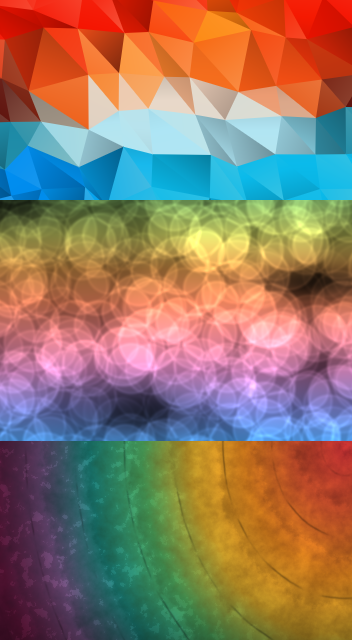
Write a WebGL 2 fragment shader that draws this background.

```glsl
#version 300 es
precision highp float;
uniform vec2 u_resolution;
out vec4 fragColor;

#define ASPECT 0.55
#define UPPER_SPLIT 0.3125
#define LOWER_SPLIT 0.689
#define FACET_SIZE 0.062
#define FACET_JITTER 0.66
#define FACET_CONTRAST 0.34
#define DISC_CELL 0.055
#define DISC_GLOW 0.095
#define PAINT_WARP 0.022
#define PAINT_GRAIN 0.34

vec2 hash2(vec2 p) {
    vec3 h = fract(p.xyx * vec3(0.1031, 0.1030, 0.0973));
    h += dot(h, h.yzx + 33.33);
    return fract((h.xx + h.yz) * h.zy);
}

float gradientNoise(vec2 p) {
    vec2 i = floor(p), f = p - i, u = f * f * (3.0 - 2.0 * f);
    vec4 n;
    for (int k = 0; k < 4; k++) {
        vec2 corner = vec2(k & 1, k >> 1);
        n[k] = dot(hash2(i + corner + 50.0) * 2.0 - 1.0, f - corner);
    }
    return mix(mix(n.x, n.y, u.x), mix(n.z, n.w, u.x), u.y);
}

float fbm(vec2 p) {
    float sum = 0.0, gain = 0.6;
    for (int i = 0; i < 5; i++) {
        sum += gain * gradientNoise(p);
        p = mat2(1.6, 1.2, -1.2, 1.6) * p + 7.3;
        gain *= 0.55;
    }
    return sum;
}

float blob(vec2 p, vec2 center, vec2 size) {
    vec2 d = (p - center) / size;
    return exp(-dot(d, d));
}

vec3 ramp(vec3 stops[8], float t) {
    float s = clamp(t, 0.0, 1.0) * 7.0;
    vec3 c = stops[0];
    for (int i = 1; i < 8; i++) c = mix(c, stops[i], clamp(s - float(i - 1), 0.0, 1.0));
    return c;
}

// Faceted panel: warm sky, pale dome, blue base
vec3 facetPalette(vec2 p) {
    float x = p.x / ASPECT, t = p.y / UPPER_SPLIT, side = abs(x - 0.52);
    vec3 warm = mix(vec3(0.96, 0.07, 0.0), vec3(0.93, 0.36, 0.10), smoothstep(0.1, 0.45, t));
    warm = mix(warm, vec3(1.0, 0.62, 0.08), 0.85 * blob(vec2(x, t), vec2(0.62, 0.12), vec2(0.15, 0.2)));
    warm = mix(warm, vec3(1.0, 0.66, 0.25), 0.85 * blob(vec2(x, t), vec2(0.38, 0.35), vec2(0.17, 0.14)));
    warm = mix(warm, vec3(0.36, 0.06, 0.04), smoothstep(0.32, 0.5, side) * smoothstep(0.2, 0.45, t));
    vec3 pale = mix(vec3(0.93, 0.84, 0.77), vec3(0.68, 0.90, 0.96), smoothstep(0.46, 0.68, t));
    pale = mix(pale, vec3(0.12, 0.55, 0.66), smoothstep(0.28, 0.45, side));
    float dome = 0.42 + 0.9 * min(side * side, 0.14);
    vec3 c = mix(warm, pale, smoothstep(dome - 0.03, dome + 0.07, t));
    vec3 blue = mix(vec3(0.0, 0.56, 0.95), vec3(0.04, 0.73, 0.92), smoothstep(0.1, 0.5, x));
    return mix(c, blue, smoothstep(0.74, 0.83, t));
}

vec2 meshVertex(vec2 id) { return id + (hash2(id + 31.0) - 0.5) * FACET_JITTER; }

float edgeDistance(vec2 p, vec2 a, vec2 b) {
    vec2 e = normalize(b - a);
    return dot(p - a, vec2(e.y, -e.x));
}

vec3 facetPanel(vec2 q, float px) {
    vec2 p = q / FACET_SIZE, cell = floor(p);
    vec4 sum = vec4(facetPalette(q), 1.0) * 0.001;
    for (int k = 0; k < 18; k++) {
        vec2 id = cell + vec2(k % 3, (k / 3) % 3) - 1.0;
        float upper = float(k / 9);
        vec2 a = meshVertex(id + upper);
        vec2 b = meshVertex(id + vec2(1.0 - upper, upper));
        vec2 c = meshVertex(id + vec2(1.0 - upper, upper) + (upper > 0.5 ? vec2(0, -1) : vec2(0, 1)));
        if (upper > 0.5) { b = meshVertex(id); c = meshVertex(id + vec2(1, 0)); vec2 s = a; a = b; b = c; c = s; }
        else { b = meshVertex(id + 1.0); c = meshVertex(id + vec2(0, 1)); }
        float d = max(edgeDistance(p, a, b), max(edgeDistance(p, b, c), edgeDistance(p, c, a)));
        float cover = clamp(0.5 - d * FACET_SIZE / px, 0.0, 1.0);
        vec2 mid = (a + b + c) / 3.0, h = hash2(id + upper * 57.0 + 11.0);
        float shade = (h.x - 0.5) * FACET_CONTRAST + dot(p - mid, h - 0.5) * 0.25;
        vec3 tone = facetPalette(mid * FACET_SIZE);
        tone = shade > 0.0 ? mix(tone, vec3(1.0, 0.9, 0.75), shade) : tone * (1.0 + 1.7 * shade);
        sum += vec4(tone, 1.0) * cover;
    }
    return sum.rgb / sum.a;
}

// Soft disc panel: overlapping translucent lights
float lightAmount(vec2 p) {
    float dark = blob(p, vec2(0.02, 0.32), vec2(0.08, 0.04)) + blob(p, vec2(0.5, 0.44), vec2(0.12, 0.025))
        + blob(p, vec2(0.22, 0.645), vec2(0.08, 0.035)) + 0.5 * blob(p, vec2(0.19, 0.38), vec2(0.04, 0.05));
    float lit = blob(p, vec2(0.33, 0.475), vec2(0.09, 0.05)) + blob(p, vec2(0.22, 0.55), vec2(0.1, 0.04))
        + blob(p, vec2(0.4, 0.63), vec2(0.08, 0.05)) + blob(p, vec2(0.32, 0.37), vec2(0.13, 0.04));
    return max(0.95 + 0.4 * lit - 0.85 * dark, 0.08);
}

vec3 discPanel(vec2 q, float px) {
    float t = (q.y - UPPER_SPLIT) / (LOWER_SPLIT - UPPER_SPLIT);
    vec3 hue = ramp(vec3[8](vec3(0.36, 0.52, 0.27), vec3(0.55, 0.56, 0.24), vec3(0.65, 0.43, 0.19),
        vec3(0.78, 0.41, 0.28), vec3(0.75, 0.40, 0.44), vec3(0.60, 0.36, 0.54),
        vec3(0.38, 0.39, 0.66), vec3(0.23, 0.50, 0.78)), t);
    float glow = 0.0;
    for (int k = 0; k < 27; k++) {
        float layer = float(k / 9);
        vec2 p = q / DISC_CELL + layer * vec2(0.37, 0.61);
        vec2 id = floor(p) + vec2(k % 3, (k / 3) % 3) - 1.0;
        vec2 h = hash2(id + layer * 43.0 + 5.0), center = id + h;
        float radius = 0.55 + 0.4 * h.y, d = (length(p - center) - radius) * DISC_CELL;
        float fill = 1.0 - smoothstep(-0.002 - px, 0.001 + px, d);
        float rim = exp(-pow((d + 0.003) / 0.0025, 2.0));
        vec2 place = (center - layer * vec2(0.37, 0.61)) * DISC_CELL;
        glow += (fill * (0.4 + 1.1 * h.x) + 0.45 * rim) * lightAmount(place);
    }
    vec3 c = hue * (0.5 * lightAmount(q) + DISC_GLOW * glow);
    return c + 0.012 * glow;
}

// Painted panel: worn elliptical bands around the upper right
vec3 paintPanel(vec2 q) {
    vec2 d = (q - vec2(0.54, 0.695)) * vec2(1.0, 0.8);
    float grain = fbm(q * 16.0), fine = fbm(q * 60.0 + 9.0);
    float r = length(d), worn = r + PAINT_WARP * (grain + 0.6 * fine);
    vec3 c = ramp(vec3[8](vec3(0.70, 0.17, 0.18), vec3(0.71, 0.28, 0.15), vec3(0.75, 0.44, 0.10),
        vec3(0.71, 0.55, 0.14), vec3(0.25, 0.54, 0.30), vec3(0.09, 0.43, 0.40),
        vec3(0.36, 0.25, 0.40), vec3(0.36, 0.08, 0.22)), worn / 0.56);
    c *= 1.0 + PAINT_GRAIN * (grain + 0.7 * fine);
    float band = fract(worn * 15.0);
    c *= 0.95 + 0.1 * smoothstep(0.0, 0.15, band) - 0.1 * band;
    float arc = abs(fract((r + 0.003 * grain) * 13.0) - 0.5) / 13.0;
    c *= 1.0 - 0.28 * exp(-pow(arc / 0.0016, 2.0)) * smoothstep(-0.15, 0.25, grain);
    float flakes = smoothstep(0.12, 0.2, fine + 0.4 * grain) * smoothstep(0.2, 0.45, r);
    c = mix(c, c * 1.15 + vec3(0.05, 0.04, 0.05), flakes * 0.6);
    return c * mix(0.78, 1.03, smoothstep(0.0, 0.14, q.x)) * (1.0 - 0.25 * smoothstep(0.9, 1.02, q.y));
}

void main() {
    vec2 uv = gl_FragCoord.xy / u_resolution;
    vec2 q = vec2(uv.x * ASPECT, 1.0 - uv.y);
    float px = 1.0 / u_resolution.y;
    vec3 c = mix(facetPanel(q, px), discPanel(q, px), clamp((q.y - UPPER_SPLIT) / px + 0.5, 0.0, 1.0));
    c = mix(c, paintPanel(q), clamp((q.y - LOWER_SPLIT) / px + 0.5, 0.0, 1.0));
    fragColor = vec4(clamp(c, 0.0, 1.0), 1.0);
}
```
